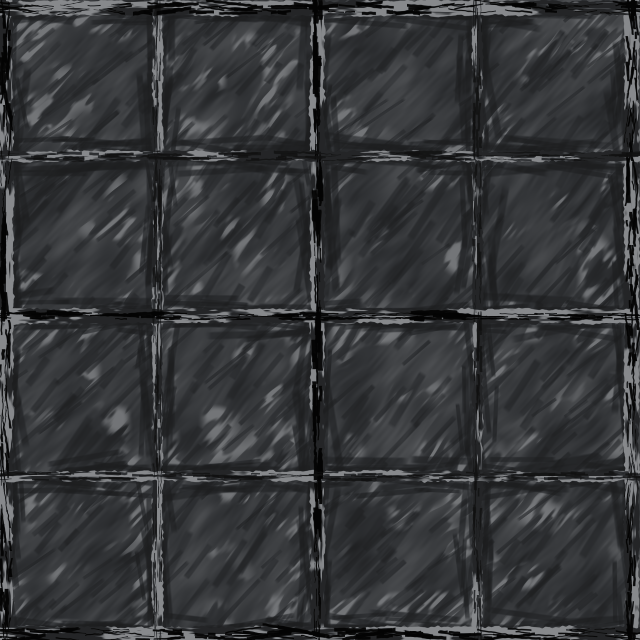
Write a WebGL 1 fragment shader that draws this pattern.

```glsl
precision highp float;
// Sixteen dark tiles scribbled in marker, four across and four down.
// Each tile layers stretched noise with random diagonal and rim strokes;
// pale joints between tiles are inked over with broken dashes.

uniform vec2 u_resolution;

const float TILES = 4.0;
const vec2 GRID_SHIFT = vec2(-0.004, 0.006);
const vec2 BORDER = vec2(0.009, 0.987);      // positions of the outer lines
const float STROKE_ANGLE = 0.82;             // radians, rising to the right
const int DIAGONAL_STROKES = 30;
const int RIM_STROKES = 28;
const int DASH_LAYERS = 6;
const float INK_TONE = 0.122;
const float GLINT_TONE = 0.47;
const float JOINT_TONE = 0.53;
const vec3 COOL_TINT = vec3(0.0, 0.008, 0.019);
// Per line kind: joint half width, dash half width, dash spread, dash tilt
const vec4 MAJOR_LINE = vec4(0.0112, 0.0023, 0.0055, 0.03);
const vec4 MINOR_LINE = vec4(0.0078, 0.0013, 0.0060, 0.04);
const vec4 OUTER_LINE = vec4(0.0115, 0.0016, 0.0080, 0.20);

vec2 hash2(vec2 p) {
  vec3 q = fract(vec3(p.xyx) * vec3(0.1031, 0.1030, 0.0973));
  q += dot(q, q.yzx + 33.33);
  return fract((q.xx + q.yz) * q.zy);
}

float noise(vec2 p) {
  vec2 i = floor(p), f = fract(p);
  f = f * f * (3.0 - 2.0 * f);
  float low = mix(hash2(i).x, hash2(i + vec2(1.0, 0.0)).x, f.x);
  float high = mix(hash2(i + vec2(0.0, 1.0)).x, hash2(i + 1.0).x, f.x);
  return mix(low, high, f.y);
}

// Coordinates along and across a direction
vec2 turned(vec2 p, float angle) {
  float c = cos(angle), s = sin(angle);
  return vec2(c * p.x + s * p.y, c * p.y - s * p.x);
}

float stroke(vec2 p, float angle, float halfLength, float halfWidth) {
  vec2 q = abs(turned(p, angle));
  return (1.0 - smoothstep(halfWidth * 0.6, halfWidth * 1.3, q.y))
       * (1.0 - smoothstep(halfLength * 0.85, halfLength, q.x));
}

vec2 linePosition(vec2 index) {
  return clamp(index / TILES + GRID_SHIFT, BORDER.x, BORDER.y);
}

vec4 lineKind(float index) {
  if (index < 0.5 || index > TILES - 0.5) return OUTER_LINE;
  return mod(index, 2.0) < 0.5 ? MAJOR_LINE : MINOR_LINE;
}

// Marker-filled tile; p runs from 0 to 1 across it
float tileTone(vec2 p, vec2 id) {
  vec2 seed = id * 37.0 + 11.0;
  float lean = STROKE_ANGLE + 0.2 * (hash2(seed).x - 0.5);
  vec2 q = turned(p, lean);
  q.y += 0.05 * noise(q * 4.0 + seed);
  float cloud = noise(p * 4.0 + seed + 70.0);
  float broad = noise(q * vec2(4.0, 15.0) + seed);
  float fine = noise(q * vec2(9.0, 48.0) + seed.yx + 50.0);
  float tone = 0.112 + 0.075 * cloud + 0.09 * broad + 0.045 * fine;

  // Bare streaks, gathered in corners and in a ring just inside the rim
  vec2 toRim = min(p, 1.0 - p);
  float ring = 1.0 - smoothstep(0.12, 0.3, min(toRim.x, toRim.y));
  float corner = 1.0 - smoothstep(0.12, 0.45, length(toRim));
  float patchy = noise(p * 5.5 + seed + 90.0) + 0.14 * ring + 0.2 * corner;
  float streak = 0.55 * noise(q * vec2(7.0, 24.0) + seed + 20.0) + 0.45 * fine;
  float glint = smoothstep(0.48, 0.7, streak) * smoothstep(0.52, 0.86, patchy);
  tone = mix(tone, GLINT_TONE, 0.92 * glint);

  for (int i = 0; i < DIAGONAL_STROKES; i++) {
    vec2 place = hash2(seed + float(i) * 3.7);
    vec2 shape = hash2(seed + float(i) * 5.3 + 140.0);
    float cover = stroke(p - place, lean + 0.4 * (shape.x - 0.5),
                         mix(0.08, 0.26, shape.y), mix(0.010, 0.026, shape.x));
    tone = mix(tone, INK_TONE, cover * (0.25 + 0.45 * fine));
  }
  // Strokes that follow the four sides
  for (int i = 0; i < RIM_STROKES; i++) {
    vec2 place = hash2(seed + float(i) * 4.1 + 260.0);
    vec2 shape = hash2(seed + float(i) * 6.7 + 390.0);
    float side = mod(float(i), 4.0);
    place.y = mix(0.035, 0.12, place.y * place.y);
    if (side > 1.5) place.y = 1.0 - place.y;
    vec2 r = mod(side, 2.0) < 0.5 ? p : p.yx;
    float cover = stroke(r - place, 0.4 * (shape.x - 0.5),
                         mix(0.15, 0.4, shape.y), mix(0.012, 0.026, shape.y));
    tone = mix(tone, INK_TONE - 0.012, cover * (0.4 + 0.35 * fine));
  }
  return tone;
}

// Ragged pale joint, smudged over in long stretches
float addJoint(float tone, float across, float along, float index, float seed, float soft) {
  float row = seed + index * 9.0 + step(0.0, across) * 4.0;
  float ragged = noise(vec2(along * 190.0, row)) + noise(vec2(along * 45.0, row + 2.0)) - 1.0;
  float halfWidth = lineKind(index).x + 0.003 * ragged;
  float cover = 1.0 - smoothstep(halfWidth - soft, halfWidth + soft, abs(across));
  float smudge = 0.65 * noise(vec2(along * 15.0, row * 7.0))
               + 0.35 * noise(vec2(along * 60.0, across * 330.0 + row * 7.0));
  return mix(tone, mix(JOINT_TONE, 0.14, smoothstep(0.43, 0.57, smudge)), cover);
}

// Overlapping broken ink dashes along a joint, bunched into heavy stretches
float addDashes(float tone, float across, float along, float index, float seed, float soft) {
  vec4 kind = lineKind(index);
  bool minor = mod(index, 2.0) > 0.5;
  float pressure = smoothstep(0.25, 0.7, noise(vec2(along * 13.0, index * 31.0 + seed)));
  for (int j = 0; j < DASH_LAYERS; j++) {
    float layer = float(j);
    float span = 0.042 + 0.012 * layer;
    float u = along / span + layer * 0.37;
    vec2 key = vec2(floor(u) + 7.0, layer * 13.0 + index * 31.0 + seed);
    vec2 a = hash2(key), b = hash2(key + 57.0);
    float c = fract(u) - 0.5, halfLength = mix(0.12, 0.48, a.x);
    float offset = (a.y * 2.0 - 1.0) * kind.z + (b.x - 0.5) * kind.w * c * span * 2.0
                 + 0.0012 * (noise(vec2(along * 190.0, key.y)) - 0.5);
    float w = kind.y * mix(0.4, 1.3, b.y) * mix(0.35, 1.5, pressure);
    float cover = (1.0 - smoothstep(w - soft, w + soft, abs(across - offset)))
                * (1.0 - smoothstep(halfLength - 0.03, halfLength, abs(c)));
    tone = mix(tone, minor ? 0.06 : 0.01, cover * (minor ? 0.75 : 0.94));
  }
  return tone;
}

void main() {
  vec2 uv = gl_FragCoord.xy / u_resolution;
  float soft = max(0.7 / min(u_resolution.x, u_resolution.y), 0.0006);
  vec2 grid = (uv - GRID_SHIFT) * TILES;
  vec2 tile = clamp(floor(grid), 0.0, TILES - 1.0);
  vec2 corner = linePosition(tile);
  float tone = tileTone((uv - corner) / (linePosition(tile + 1.0) - corner), tile);

  vec2 line = clamp(floor(grid + 0.5), 0.0, TILES);
  vec2 across = uv - linePosition(line);
  tone = addJoint(tone, across.x, uv.y, line.x, 3.0, soft);
  tone = addJoint(tone, across.y, uv.x, line.y, 203.0, soft);
  tone = addDashes(tone, across.x, uv.y, line.x, 3.0, soft);
  tone = addDashes(tone, across.y, uv.x, line.y, 203.0, soft);
  gl_FragColor = vec4(tone + COOL_TINT * smoothstep(0.04, 0.2, tone), 1.0);
}
```
